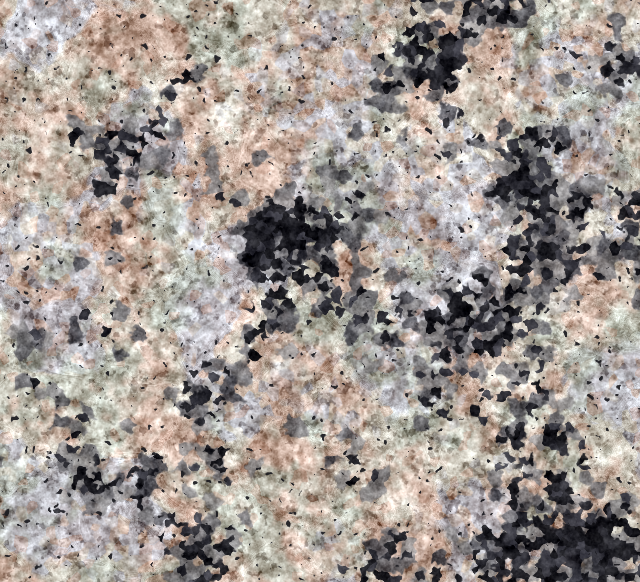
Write a Shadertoy shader that draws this texture.

```glsl
#define CRYSTAL_SCALE 7.5
#define FLAKE_SCALE 58.0
#define QUARTZ_SCALE 42.0
#define MICA_SCALE 74.0
#define SPECK_SCALE 55.0
#define CLUSTER_SCALE 7.0
#define QUARTZ_CUT 0.635
#define MICA_CUT 0.69
#define SPECK_SHARE 0.32
#define GRIT_CONTRAST 0.80
#define EDGE_SHARPNESS 22.0

vec3 hash3(vec2 p) {
    vec3 q = fract(p.xyx * vec3(0.1031, 0.1030, 0.0973));
    q += dot(q, q.yxz + 33.33);
    return fract((q.xxy + q.yzz) * q.zyx);
}

vec3 noise3(vec2 p) {
    vec2 i = floor(p), f = fract(p);
    f = f * f * (3.0 - 2.0 * f);
    vec3 low = mix(hash3(i), hash3(i + vec2(1, 0)), f.x);
    vec3 high = mix(hash3(i + vec2(0, 1)), hash3(i + vec2(1, 1)), f.x);
    return mix(low, high, f.y);
}

float fbm(vec2 p, int octaves, float gain) {
    float sum = 0.0, total = 0.0, amp = 1.0;
    for (int i = 0; i < octaves; i++) {
        sum += amp * noise3(p).x;
        total += amp;
        amp *= gain;
        p = mat2(1.6, 1.2, -1.2, 1.6) * p + 17.3;
    }
    return sum / total;
}

// Where the dark minerals gather
float cluster(vec2 p) {
    return fbm(p * CLUSTER_SCALE + 3.7, 3, 0.5);
}

// Soft-edged Voronoi grains: xyz = random per grain, w = mineral coverage
vec4 grains(vec2 p, float scale, float cut, float jitter, float seed) {
    vec2 q = p * scale, cell = floor(q);
    vec4 sum = vec4(0.0);
    float total = 0.0;
    for (int y = -1; y <= 1; y++)
    for (int x = -1; x <= 1; x++) {
        vec2 id = cell + vec2(x, y);
        vec2 center = id + hash3(id + seed).xy;
        vec3 rnd = hash3(id + seed + 71.0);
        float weight = exp(-EDGE_SHARPNESS * distance(q, center));
        float present = step(cut, cluster(center / scale) + jitter * (rnd.z - 0.5));
        sum += weight * vec4(rnd, present);
        total += weight;
    }
    return sum / total;
}

// Small round inclusions, one at most per grid cell
float specks(vec2 p, float pixel) {
    vec2 q = p * SPECK_SCALE, id = floor(q);
    vec3 rnd = hash3(id + 211.0);
    vec3 pick = hash3(id + 307.0);
    float radius = mix(0.05, 0.21, pick.y * pick.y);
    float d = distance(fract(q), 0.25 + 0.5 * rnd.xy) - radius;
    float soft = pixel * SPECK_SCALE * 0.7;
    return step(pick.x, SPECK_SHARE) * (1.0 - smoothstep(-soft, soft, d));
}

vec3 feldspar(vec2 p, float grit) {
    const vec3 pink = vec3(0.80, 0.69, 0.63), cream = vec3(0.81, 0.79, 0.74);
    const vec3 lavender = vec3(0.73, 0.74, 0.79), sage = vec3(0.69, 0.72, 0.67);
    const vec3 rust = vec3(0.74, 0.56, 0.48);

    // Large crystals with wandering borders
    vec2 bend = 0.05 * (noise3(p * 13.0).xy - 0.5) + 0.016 * (noise3(p * 52.0).yz - 0.5);
    vec3 crystal = grains(p + bend, CRYSTAL_SCALE, 9.0, 0.0, 13.0).xyz;
    vec3 flake = grains(p + bend * 0.3, FLAKE_SCALE, 9.0, 0.0, 29.0).xyz;

    // Mineral tints
    vec3 col = mix(pink, cream, smoothstep(0.32, 0.68, fbm(p * 15.0, 4, 0.7)));
    col = mix(col, lavender, 0.75 * smoothstep(0.5, 0.85, crystal.y + 0.5 * (flake.y - 0.5)));
    col = mix(col, sage, 0.7 * smoothstep(0.52, 0.7, fbm(p * 11.0 + 40.0, 4, 0.6)));
    col = mix(col, rust, 0.35 * smoothstep(0.82, 0.9, flake.z));

    // Cleavage streaks, each crystal in its own direction
    float angle = 6.2832 * crystal.x;
    vec2 along = mat2(cos(angle), sin(angle), -sin(angle), cos(angle)) * p;
    float streak = fbm(along * vec2(45.0, 130.0), 2, 0.6) - 0.5;

    float tone = GRIT_CONTRAST * (grit - 0.5) + 0.20 * streak;
    tone += 0.11 * (flake.x - 0.5) + 0.07 * (crystal.z - 0.5);
    float pits = smoothstep(0.60, 0.74, fbm(p * 70.0 + 90.0, 3, 0.7));
    return col + tone * vec3(0.93, 1.0, 1.05) - pits * vec3(0.20, 0.21, 0.21);
}

void mainImage(out vec4 fragColor, in vec2 fragCoord) {
    float pixel = 1.0 / iResolution.y;
    vec2 p = fragCoord * pixel;
    float grit = fbm(p * 48.0 + 5.0, 4, 0.78);
    vec2 ragged = p + 0.009 * (noise3(p * 95.0).xy - 0.5) + 0.004 * (noise3(p * 210.0).yz - 0.5);

    vec3 col = feldspar(p, grit);

    // Smoky quartz
    vec4 quartz = grains(ragged, QUARTZ_SCALE, QUARTZ_CUT, 0.38, 47.0);
    vec3 smoke = mix(vec3(0.27, 0.27, 0.30), vec3(0.60, 0.59, 0.59), quartz.x);
    col = mix(col, smoke + 0.7 * (grit - 0.5), 0.87 * quartz.w);

    // Black mica in clumps, then scattered specks
    vec4 mica = grains(ragged, MICA_SCALE, MICA_CUT, 0.30, 83.0);
    vec3 black = mix(vec3(0.07, 0.07, 0.09), vec3(0.27, 0.27, 0.31), mica.x * mica.x);
    black += 0.35 * (grit - 0.5);
    col = mix(col, black, 0.97 * mica.w);
    col = mix(col, vec3(0.10, 0.10, 0.12), 0.92 * specks(ragged, pixel));

    fragColor = vec4(clamp(col, 0.0, 1.0), 1.0);
}
```
